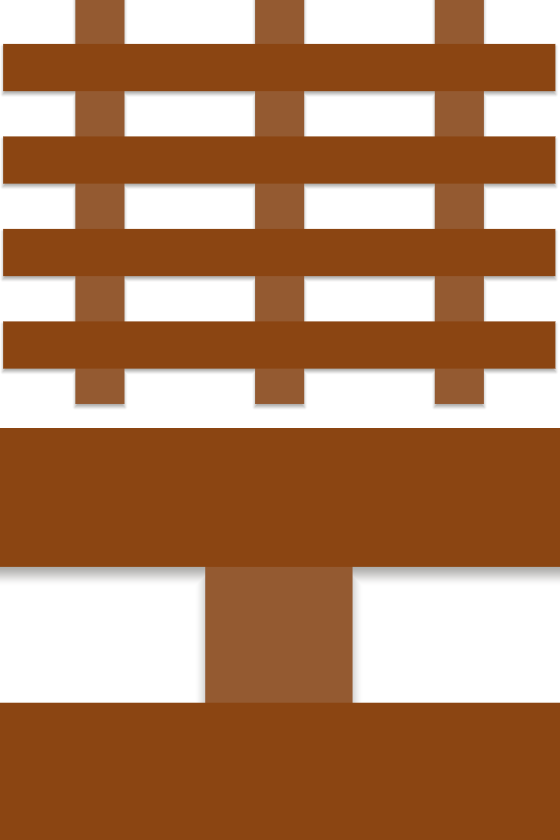
Top: the whole. Bottom: its middle third, enlarged.
Write a Shadertoy shader that draws this pattern.

```glsl
// Lengths are fractions of the canvas height; x is measured from the centre
const vec3 BACKGROUND = vec3(1.0);
const vec3 RAIL_COLOR = vec3(0.545, 0.271, 0.070);
const vec3 POST_COLOR = vec3(0.580, 0.352, 0.192);
const vec3 SHADOW_COLOR = vec3(0.08, 0.07, 0.05);

const float RAIL_COUNT = 4.0;
const float RAIL_PITCH = 0.2245;
const vec2 LOWEST_RAIL = vec2(-0.0018, 0.1626);
const vec2 RAIL_HALF_SIZE = vec2(0.6702, 0.0573);

const float POST_COUNT = 3.0;
const float POST_PITCH = 0.4362;
const float POST_CENTER_X = -0.0009;
const float POST_HALF_WIDTH = 0.0596;
const float POST_BOTTOM = 0.0195;
const float POST_TOP = 1.1;

const float SHADOW_DROP = 0.0071;
const float SHADOW_BLUR = 0.0090;
const float SHADOW_STRENGTH = 0.36;

float boxDistance(vec2 p, vec2 halfSize) {
    vec2 d = abs(p) - halfSize;
    return length(max(d, 0.0)) + min(max(d.x, d.y), 0.0);
}

// Horizontal boards, stacked upward from the lowest one
float railDistance(vec2 p) {
    p -= LOWEST_RAIL;
    float index = clamp(round(p.y / RAIL_PITCH), 0.0, RAIL_COUNT - 1.0);
    p.y -= index * RAIL_PITCH;
    return boxDistance(p, RAIL_HALF_SIZE);
}

// Vertical boards, spread evenly about the centre and cut off by the top edge
float postDistance(vec2 p) {
    float reach = 0.5 * (POST_COUNT - 1.0);
    p -= vec2(POST_CENTER_X, 0.5 * (POST_TOP + POST_BOTTOM));
    p.x -= POST_PITCH * clamp(round(p.x / POST_PITCH), -reach, reach);
    return boxDistance(p, vec2(POST_HALF_WIDTH, 0.5 * (POST_TOP - POST_BOTTOM)));
}

float coverage(float dist, float pixel) {
    return clamp(0.5 - dist / pixel, 0.0, 1.0);
}

void mainImage(out vec4 fragColor, in vec2 fragCoord) {
    float pixel = 1.0 / iResolution.y;
    vec2 p = (fragCoord - vec2(0.5 * iResolution.x, 0.0)) * pixel;

    // Soft drop shadow, cast on the background only
    vec2 caster = p + vec2(0.0, SHADOW_DROP);
    float shadowDistance = min(railDistance(caster), postDistance(caster));
    float shadow = 1.0 - smoothstep(-SHADOW_BLUR, SHADOW_BLUR, shadowDistance);
    vec3 color = mix(BACKGROUND, SHADOW_COLOR, SHADOW_STRENGTH * shadow);

    // Posts behind, rails in front
    color = mix(color, POST_COLOR, coverage(postDistance(p), pixel));
    color = mix(color, RAIL_COLOR, coverage(railDistance(p), pixel));

    fragColor = vec4(color, 1.0);
}
```
